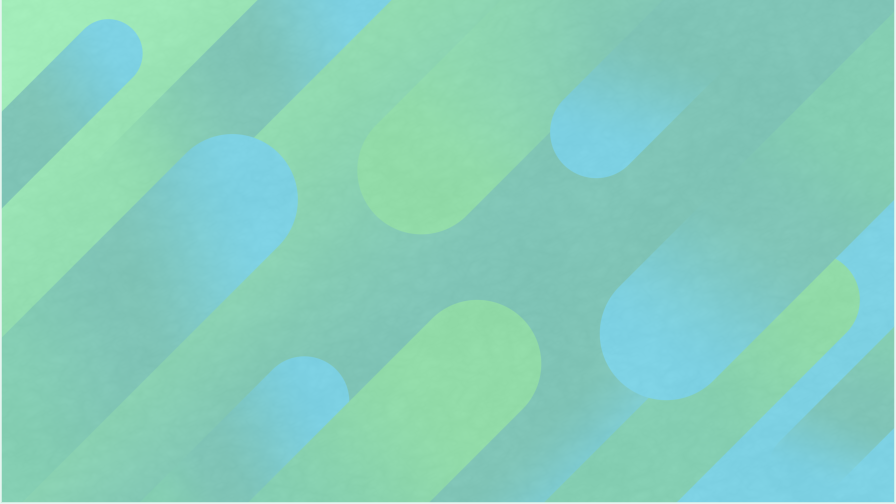
Reproduce this background procedurally as a Shadertoy shader.

```glsl
// Diagonal rounded stripes in green, teal and blue over a soft gradient.
// Each stripe is a half-infinite capsule distance with a three-stop, slanted
// gradient; layered value noise folded into creases adds a paper grain.

const vec3 LIGHT = vec3(0.64, 0.93, 0.73);
const vec3 GREEN = vec3(0.57, 0.86, 0.69);
const vec3 LEAF  = vec3(0.57, 0.86, 0.66);
const vec3 MINT  = vec3(0.52, 0.81, 0.70);
const vec3 TEAL  = vec3(0.50, 0.77, 0.715);
const vec3 BLUE  = vec3(0.49, 0.82, 0.89);
const vec3 PALE  = vec3(0.90, 0.96, 0.94);

const vec2 UP     = vec2(0.70711);            // towards the upper right
const vec2 DOWN   = vec2(-0.70711);           // towards the lower left
const vec2 ACROSS = vec2(0.70711, -0.70711);  // towards the lower right
const vec2 OPAQUE = vec2(-2.0, -1.0);         // fade ends before the cap

float hash(vec2 p) {
    vec3 q = fract(vec3(p.xyx) * 0.1031);
    q += dot(q, q.yzx + 33.33);
    return fract((q.x + q.y) * q.z);
}

float valueNoise(vec2 p) {
    vec2 cell = floor(p), f = fract(p);
    f = f * f * (3.0 - 2.0 * f);
    float low  = mix(hash(cell), hash(cell + vec2(1, 0)), f.x);
    float high = mix(hash(cell + vec2(0, 1)), hash(cell + vec2(1, 1)), f.x);
    return mix(low, high, f.y);
}

// Signed grain: creases with a slight slant, over faint mottling
float paperGrain(vec2 p) {
    vec2 q = mat2(0.96, -0.28, 0.28, 0.96) * p * vec2(26.0, 38.0) + 40.0;
    float sum = 0.6 * (valueNoise(q * 0.3) - 0.5);
    float weight = 0.5;
    for (int i = 0; i < 3; i++) {
        sum += weight * (abs(2.0 * valueNoise(q) - 1.0) - 0.4);
        q = mat2(0.8, 0.6, -0.6, 0.8) * q * 1.9 + 17.0;
        weight *= 0.8;
    }
    return sum;
}

// Gradient across the stripes, from the upper left to the lower right
vec3 backdrop(vec2 p) {
    float s = p.x + 1.0 - p.y;
    vec3 col = mix(LIGHT, GREEN, smoothstep(0.0, 0.85, s));
    col = mix(col, TEAL, smoothstep(0.7, 1.5, s));
    return mix(col, BLUE, smoothstep(1.9, 2.22, s));
}

// stops: distances from the cap centre where mid and tail colours are reached
// skew: how far the gradient lags on the lower right side
// fade: distances where opacity is zero and one
vec3 stripe(vec3 base, vec2 p, vec2 centre, float radius, vec2 dir,
            vec3 cap, vec3 mid, vec3 tail, vec2 stops, float skew,
            vec2 fade, float aa) {
    vec2 v = p - centre;
    float along = dot(v, dir);
    float side = dot(v, ACROSS);
    float d = length(vec2(min(along, 0.0), side)) - radius;
    float t = along - skew * side;
    vec3 col = mix(cap, mid, smoothstep(-0.4 * radius, stops.x, t));
    col = mix(col, tail, smoothstep(stops.x, stops.y, t));
    float opacity = clamp((along - fade.x) / (fade.y - fade.x), 0.0, 1.0);
    return mix(base, col, opacity * (1.0 - smoothstep(-aa, aa, d)));
}

void mainImage(out vec4 fragColor, in vec2 fragCoord) {
    vec2 p = fragCoord / iResolution.y;
    float width = iResolution.x / iResolution.y;
    float aa = 0.75 / iResolution.y;
    vec3 col = backdrop(p);

    // Left side
    col = stripe(col, p, vec2(0.215, 0.894), 0.068, DOWN,
                 BLUE, TEAL, TEAL, vec2(0.20, 0.40), 0.3, OPAQUE, aa);
    col = stripe(col, p, vec2(0.255, 0.611), 0.094, UP,
                 GREEN, TEAL, BLUE, vec2(0.34, 0.62), -0.5, vec2(-0.05, 0.15), aa);
    col = stripe(col, p, vec2(0.461, 0.604), 0.130, DOWN,
                 BLUE, TEAL, MINT, vec2(0.29, 0.65), 0.5, OPAQUE, aa);

    // Lower centre
    col = stripe(col, p, vec2(0.604, 0.204), 0.089, DOWN,
                 BLUE, TEAL, MINT, vec2(0.23, 0.38), 0.4, OPAQUE, aa);
    col = stripe(col, p, vec2(0.947, 0.278), 0.127, DOWN,
                 LEAF, LEAF, MINT, vec2(0.08, 0.52), 0.0, OPAQUE, aa);

    // Upper centre
    col = stripe(col, p, vec2(0.836, 0.662), 0.127, UP,
                 LEAF, GREEN, GREEN, vec2(0.30, 0.40), 0.0, vec2(0.45, 0.08), aa);
    col = stripe(col, p, vec2(1.183, 0.738), 0.0915, UP,
                 BLUE, TEAL, TEAL, vec2(0.24, 0.40), 0.5, OPAQUE, aa);

    // Right side
    col = stripe(col, p, vec2(1.613, 0.405), 0.093, DOWN,
                 LEAF, MINT, MINT, vec2(0.38, 0.50), 0.0, OPAQUE, aa);
    col = stripe(col, p, vec2(1.322, 0.338), 0.132, UP,
                 BLUE, TEAL, MINT, vec2(0.30, 0.55), 0.2, OPAQUE, aa);
    col = stripe(col, p, vec2(1.597, 0.074), 0.071, UP,
                 BLUE, TEAL, MINT, vec2(0.16, 0.35), 0.4, OPAQUE, aa);

    // Paper grain and a hairline border on the left, right and bottom
    col += 0.022 * paperGrain(p);
    float edge = min(p.y, min(p.x, width - p.x));
    col = mix(col, PALE, 1.0 - smoothstep(0.0035 - aa, 0.0035 + aa, edge));
    fragColor = vec4(col, 1.0);
}
```
